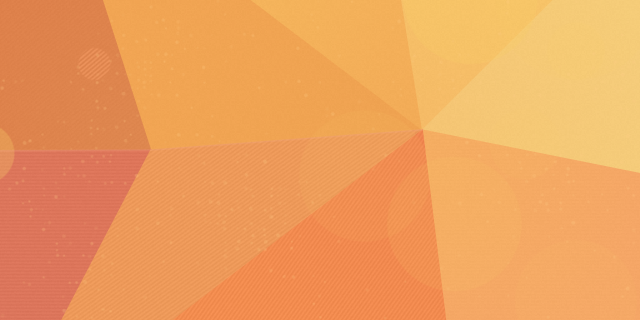
Give the GLSL for this background, as a Shadertoy shader.

```glsl
#define LEFT_HUB vec2(0.471, 0.531)
#define RIGHT_HUB vec2(1.320, 0.594)
#define HATCH_FREQ 95.0
#define SPECK_CELL 0.021
#define SPECK_GLOW 0.28
#define SPECK_TINT vec3(1.0, 0.80, 0.52)
#define DISC_TINT vec3(0.97, 0.80, 0.40)
#define SEAM_TINT vec3(0.95, 0.66, 0.50)
#define GRAIN 0.012

const int DISCS = 8;
// Centre, radius, opacity
const vec4 discs[DISCS] = vec4[](
    vec4(1.47, 1.01, 0.21, 0.30), vec4(1.80, 0.84, 0.09, 0.12),
    vec4(1.80, 1.00, 0.25, 0.10), vec4(1.14, 0.45, 0.205, 0.09),
    vec4(1.42, 0.30, 0.21, 0.12), vec4(-0.05, 0.52, 0.095, 0.30),
    vec4(1.80, 0.06, 0.19, 0.07), vec4(1.64, 0.55, 0.11, 0.08));

const int CLUSTERS = 10;
// Centre and spread of each speck cluster
const vec3 clusters[CLUSTERS] = vec3[](
    vec3(0.30, 0.52, 0.10), vec3(0.10, 0.38, 0.11), vec3(0.25, 0.14, 0.12),
    vec3(0.73, 0.36, 0.14), vec3(0.88, 0.33, 0.10), vec3(0.50, 0.82, 0.14),
    vec3(0.38, 0.74, 0.08), vec3(1.92, 0.74, 0.11), vec3(1.70, 0.38, 0.12),
    vec3(1.38, 0.74, 0.09));

float hash(vec2 p) {
    vec3 q = fract(vec3(p.xyx) * 0.1031);
    q += dot(q, q.yzx + 33.33);
    return fract((q.x + q.y) * q.z);
}

float cross2(vec2 a, vec2 b) { return a.x * b.y - a.y * b.x; }

float hatch(vec2 p, float angle) {
    float across = dot(p, vec2(-sin(angle), cos(angle)));
    return 0.5 + 0.5 * cos(6.2832 * HATCH_FREQ * across);
}

float discMask(vec2 p, vec2 centre, float radius, float px) {
    return 1.0 - smoothstep(-px, px, length(p - centre) - radius);
}

float segmentDistance(vec2 p, vec2 a, vec2 b) {
    vec2 ab = b - a;
    return length(p - a - ab * clamp(dot(p - a, ab) / dot(ab, ab), 0.0, 1.0));
}

// Fills the wedge at apex, clockwise from one point to another
void facet(inout vec3 col, vec2 p, float px, vec2 apex, vec2 from, vec2 to,
           vec3 near, vec3 far, float angle, float lines) {
    vec2 q = p - apex;
    vec2 u = normalize(from - apex);
    vec2 v = normalize(to - apex);
    float inside = min(-cross2(u, q), -cross2(q, v));
    vec3 fill = mix(near, far, clamp(length(q) / 0.75, 0.0, 1.0));
    fill += lines * (hatch(p, angle) - 0.5);
    col = mix(col, fill, clamp(inside / px + 1.0, 0.0, 1.0));
}

// Scattered dots, one candidate per grid cell
float specks(vec2 p, float px) {
    vec2 cell = floor(p / SPECK_CELL);
    vec2 middle = (cell + 0.5) * SPECK_CELL;
    float density = 0.03;
    for (int i = 0; i < CLUSTERS; i++) {
        vec2 d = (middle - clusters[i].xy) / clusters[i].z;
        density += 0.32 * exp(-dot(d, d));
    }
    vec2 jitter = vec2(hash(cell + 17.0), hash(cell + 43.0)) - 0.5;
    float radius = SPECK_CELL * mix(0.12, 0.28, hash(cell + 71.0));
    float present = step(hash(cell), density);
    float bright = mix(0.3, 1.0, hash(cell + 97.0));
    return present * bright * discMask(p, middle + jitter * SPECK_CELL * 0.4, radius, px);
}

void mainImage(out vec4 fragColor, in vec2 fragCoord) {
    vec2 p = fragCoord / iResolution.y;
    p.x *= 2.0 * iResolution.y / iResolution.x;
    float px = 1.0 / iResolution.y;

    // Facets around the left hub, over the upper middle one
    vec3 col = mix(vec3(0.95, 0.65, 0.33), vec3(0.94, 0.64, 0.32), p.x);
    vec2 A = LEFT_HUB, B = RIGHT_HUB;
    vec2 west = vec2(0.0, 0.529), south = vec2(0.193, 0.0);
    facet(col, p, px, A, west, vec2(0.320, 1.0),
          vec3(0.87, 0.53, 0.31), vec3(0.87, 0.50, 0.29), 0.7, 0.008);
    facet(col, p, px, A, south, west,
          vec3(0.87, 0.46, 0.35), vec3(0.86, 0.46, 0.36), 0.0, 0.022);
    facet(col, p, px, A, B, south,
          vec3(0.93, 0.60, 0.35), vec3(0.93, 0.60, 0.35), 0.62, 0.03);

    // Facets around the right hub
    vec2 n1 = vec2(0.786, 1.0), n2 = vec2(1.255, 1.0), n3 = vec2(1.729, 1.0);
    vec2 east = vec2(2.0, 0.458), s1 = vec2(1.393, 0.0), s2 = vec2(0.542, 0.0);
    facet(col, p, px, B, n1, n2, vec3(0.95, 0.67, 0.34), vec3(0.96, 0.71, 0.36), 0.0, 0.0);
    facet(col, p, px, B, n2, n3, vec3(0.96, 0.73, 0.40), vec3(0.97, 0.77, 0.41), 0.0, 0.0);
    facet(col, p, px, B, n3, east, vec3(0.96, 0.77, 0.45), vec3(0.96, 0.80, 0.48), 0.0, 0.0);
    facet(col, p, px, B, east, s1, vec3(0.96, 0.68, 0.38), vec3(0.96, 0.65, 0.40), 0.0, 0.006);
    facet(col, p, px, B, s1, s2, vec3(0.94, 0.52, 0.31), vec3(0.95, 0.55, 0.31), 0.95, 0.035);

    // Translucent discs and a small hatched patch
    for (int i = 0; i < DISCS; i++) {
        col = mix(col, DISC_TINT, discs[i].w * discMask(p, discs[i].xy, discs[i].z, px));
    }
    float patchMask = discMask(p, vec2(0.295, 0.80), 0.05, px);
    col += 0.05 * patchMask * hatch(p, 0.7);

    // Pale seams, specks and grain
    float seam = min(segmentDistance(p, A, B), segmentDistance(p, west, A));
    col = mix(col, SEAM_TINT, 0.3 * (1.0 - smoothstep(0.0, 0.002 + px, seam)));
    col = mix(col, SPECK_TINT, SPECK_GLOW * specks(p, px));
    col += GRAIN * (hash(floor(p * 256.0)) - 0.5);

    fragColor = vec4(col, 1.0);
}
```
